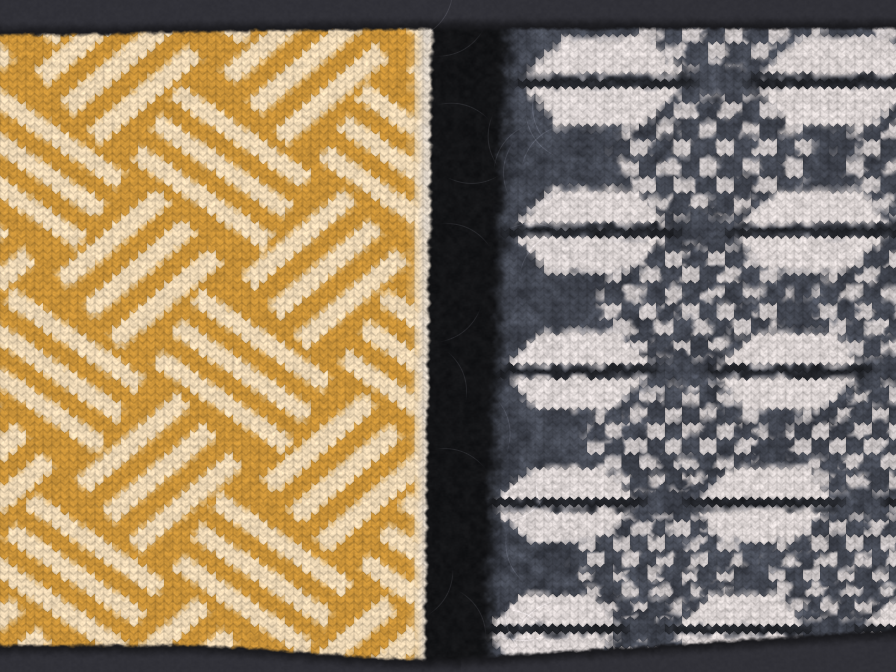
Give the GLSL for this texture, as a WebGL 1 fragment shader.

```glsl
precision highp float;
// Two knitted wool panels, mustard basket weave and grey motifs, joined by a black band.
uniform vec2 u_resolution;

const float HEIGHT = 576.0; // canvas height in design units, y pointing down
const vec2 STITCH = vec2(7.4, 6.4);

float hash(vec2 p) {
  return fract(sin(dot(p, vec2(127.1, 311.7))) * 43758.545);
}

float noise(vec2 p) {
  vec2 i = floor(p), f = fract(p);
  f = f * f * (3.0 - 2.0 * f);
  return mix(mix(hash(i), hash(i + vec2(1, 0)), f.x),
             mix(hash(i + vec2(0, 1)), hash(i + vec2(1, 1)), f.x), f.y);
}

float fuzz(vec2 p) {
  return 0.5 * noise(p) + 0.3 * noise(p * 2.1 + 7.0) + 0.2 * noise(p * 4.3 + 19.0);
}

float inside(float d, float soft) {
  return 1.0 - smoothstep(-soft, soft, d);
}

// Knit structure: rows bend into a V within every column
float leanedRow(vec2 p) {
  return p.y / STITCH.y + abs(fract(p.x / STITCH.x) - 0.5);
}

vec2 stitchCentre(vec2 p) {
  float column = floor(p.x / STITCH.x) + 0.5;
  return vec2(column, floor(leanedRow(p)) + 0.25) * STITCH;
}

float stitchShade(vec2 p) {
  float row = abs(fract(leanedRow(p)) - 0.5) * 2.0;
  float column = abs(fract(p.x / STITCH.x) - 0.5) * 2.0;
  return 1.0 - 0.13 * smoothstep(0.5, 1.0, row) - 0.09 * smoothstep(0.6, 1.0, column);
}

// Three parallel bars repeated on a lattice
float barGroup(vec2 p, vec2 centre, vec2 along, float halfLength) {
  vec2 period = vec2(160.0, 175.0);
  vec2 q = mod(p - centre + 0.5 * period, period) - 0.5 * period;
  float across = dot(q, vec2(-along.y, along.x));
  across -= 32.5 * clamp(floor(across / 32.5 + 0.5), -1.0, 1.0);
  return max(abs(dot(q, along)) - halfLength, abs(across) - 8.3);
}

float basketWeave(vec2 p) {
  p.x -= 0.1 * (p.y - 143.0); // slant of the whole lattice
  float falling = barGroup(p, vec2(190.0, 143.0), vec2(0.81, 0.586), 65.0);
  float rising = barGroup(p, vec2(110.0, 230.5), vec2(0.79, -0.613), 60.0);
  return min(falling, rising);
}

vec3 mustardPanel(vec2 p) {
  vec2 s = mix(p, stitchCentre(p), 0.7);
  float cream = inside(basketWeave(s) + 3.0 * (fuzz(p * 0.2) - 0.5), 2.3);
  cream = max(cream, 0.85 * smoothstep(351.0, 361.0, s.x + 4.0 * noise(p * 0.12)));
  vec3 wool = mix(vec3(0.81, 0.59, 0.23), vec3(0.96, 0.87, 0.73), cream);
  wool = mix(wool, vec3(0.87, 0.85, 0.84), smoothstep(354.0, 366.0, p.x) * 0.7);
  return wool * stitchShade(p) * (0.86 + 0.28 * fuzz(p * 0.35));
}

// Motif grid: columns and rows tighten towards the bottom
vec2 motifGrid(vec2 p) {
  float t = p.y - 70.0;
  float v = t * (0.00755 + 0.00000204 * t);
  return vec2((p.x - 518.0 + 11.0 * v) / (200.0 - 10.0 * v), v);
}

vec3 greyPanel(vec2 p) {
  vec2 s = mix(p, stitchCentre(p), 0.65);
  vec2 g = motifGrid(s + 5.0 * (vec2(noise(p * 0.13), noise(p * 0.13 + 31.0)) - 0.5));
  vec2 lens = abs(fract(g + 0.5) - 0.5);
  float lensEdge = max(lens.x - 0.37 + 0.65 * lens.y, lens.y - 0.29);
  float white = inside(lensEdge, 0.025) * smoothstep(0.025, 0.06, lens.y);

  // Staggered dashes between four lenses
  vec2 c = fract(g) - 0.5;
  float row = floor(c.y * 8.0);
  float dash = cos(6.2832 * (c.x * 5.5 + 0.5 * mod(row, 2.0) + 0.3 * hash(vec2(row, floor(g.y)))));
  float rowGap = abs(fract(c.y * 8.0) - 0.5);
  float patch = inside(max(abs(c.x) + 0.35 * abs(c.y) - 0.47, abs(c.y) - 0.41), 0.03);
  float dashes = smoothstep(-0.25, 0.35, dash + 0.5 * (fuzz(p * 0.12) - 0.5)) * inside(rowGap - 0.4, 0.12);
  white = max(white, 0.88 * dashes * patch * smoothstep(0.02, 0.1, g.x));

  vec3 ground = mix(vec3(0.17, 0.18, 0.21), vec3(0.36, 0.38, 0.43), fuzz(p * 0.08));
  float seam = inside(lens.y - 0.03, 0.02) * inside(lens.x - 0.4, 0.04);
  ground *= 1.0 - 0.5 * seam;
  vec3 wool = mix(ground, vec3(0.88, 0.85, 0.845), white);
  return wool * mix(1.0, stitchShade(p), 0.8) * (0.84 + 0.32 * fuzz(p * 0.3));
}

vec3 scene(vec2 p) {
  float tooth = 3.0 * abs(fract(p.y / 8.0) - 0.5) + 3.0 * noise(p * 0.15);
  vec3 band = vec3(0.045, 0.047, 0.055) + 0.06 * fuzz(p * 0.2);
  vec3 wool = mix(band, mustardPanel(p), inside(p.x - 371.0 + 0.012 * p.y + tooth - 2.0, 2.0));
  float bandEnd = 437.0 - 0.03 * p.y + 14.0 * (fuzz(p * 0.1) - 0.5);
  wool = mix(wool, greyPanel(p), smoothstep(-9.0, 9.0, p.x - bandEnd));

  // Table behind, with a shadow hugging the cloth
  float top = 30.0 - 5.0 * smoothstep(0.0, 370.0, p.x);
  float bottom = p.x < 395.0 ? 553.0 + 12.0 * smoothstep(150.0, 370.0, p.x) : 562.0 - 0.064 * (p.x - 425.0);
  float cloth = max(top - p.y, p.y - bottom) + 4.0 * (fuzz(p * 0.16) - 0.5);
  vec3 table = vec3(0.19, 0.19, 0.215) + 0.03 * (fuzz(p * 0.4) - 0.5);
  table *= 0.5 + 0.5 * smoothstep(0.0, 12.0, cloth);
  return mix(table, wool, inside(cloth, 2.0));
}

// Loose fibres around the band
float fibres(vec2 p) {
  float sum = 0.0;
  for (int i = 0; i < 26; i++) {
    float k = float(i);
    vec2 q = p - vec2(375.0 + 95.0 * hash(vec2(k, 1.0)), 576.0 * hash(vec2(k, 2.0)));
    float a = 6.2832 * hash(vec2(k, 3.0));
    q = vec2(cos(a) * q.x + sin(a) * q.y, cos(a) * q.y - sin(a) * q.x);
    float curve = abs(q.y - 0.012 * q.x * q.x);
    sum += inside(curve - 0.2, 0.9) * inside(abs(q.x) - 18.0, 7.0);
  }
  return min(sum, 1.0);
}

void main() {
  float unit = HEIGHT / u_resolution.y;
  vec2 p = vec2(gl_FragCoord.x, u_resolution.y - gl_FragCoord.y) * unit;
  vec3 color = vec3(0.0);
  for (int i = 0; i < 4; i++) {
    vec2 offset = vec2(mod(float(i), 2.0), floor(float(i) / 2.0)) - 0.5;
    color += 0.25 * scene(p + 0.5 * unit * offset);
  }
  color += vec3(0.11, 0.11, 0.12) * fibres(p);
  gl_FragColor = vec4(color, 1.0);
}
```
